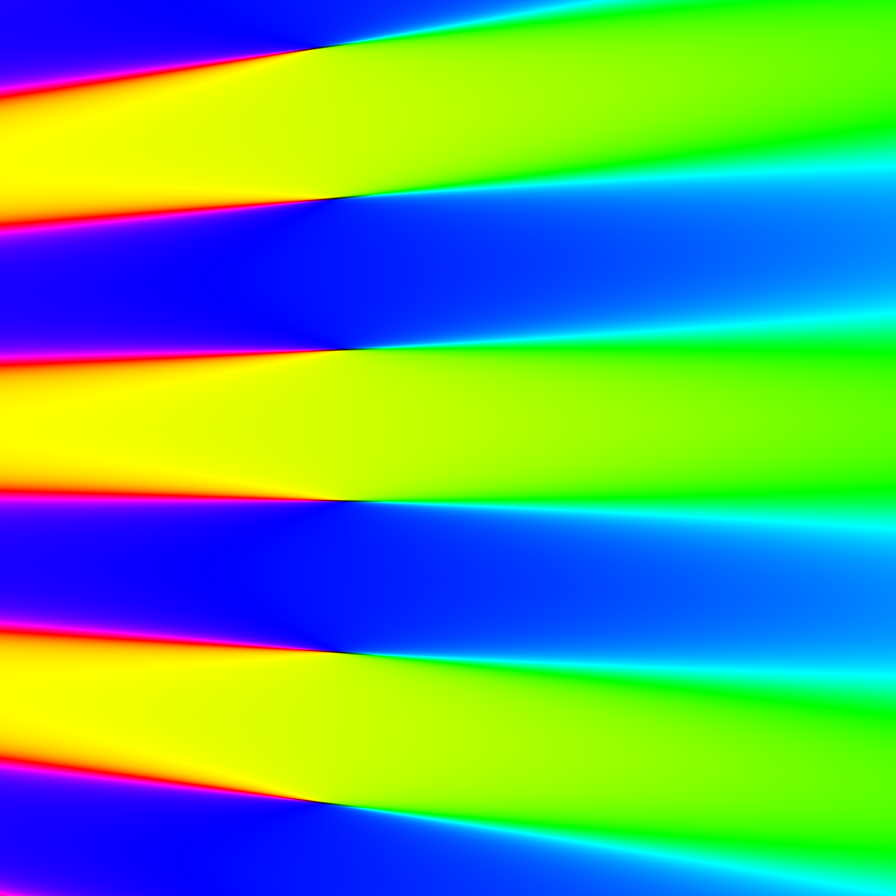
Reproduce this background procedurally as a Shadertoy shader.

```glsl
// Fanned rainbow bands: the hue follows the angle of a polar wave field around a row of dark nodes.

const float PI = 3.14159265;
const float NODE_X = 0.387;        // where the arc of nodes crosses mid height
const float ARC_RADIUS = 3.125;    // distance from the fan centre to the nodes
const float WAVE_COUNT = 58.07;    // angular frequency of the bands
const float WAVE_SHIFT = 0.0081;   // angle of the central yellow band
const float RADIAL_SLOPE = 0.648;  // growth of the radial field across the arc
const float RADIAL_BEND = 0.406;   // stronger growth towards the right
const float BAND_LEAN = 0.14;      // leans the band hues towards green and cyan
const float BASE_HUE = 0.425;      // hue of the seams on the right
const float NODE_SIZE = 0.03;      // field strength below which colour darkens
const int SAMPLES = 3;             // supersampling per axis

vec3 hueToRgb(float hue) {
    return clamp(abs(mod(hue * 6.0 + vec3(0.0, 4.0, 2.0), 6.0) - 3.0) - 1.0, 0.0, 1.0);
}

vec3 bandColor(vec2 p) {
    // Polar coordinates about a centre far to the left
    vec2 q = p - vec2(NODE_X - ARC_RADIUS, 0.5);
    float offset = length(q) - ARC_RADIUS;
    float theta = atan(q.y, q.x);

    // Field: radial ramp against angular wave, both zero at the nodes
    float wave = cos(WAVE_COUNT * (theta - WAVE_SHIFT));
    float ramp = offset * (RADIAL_SLOPE + RADIAL_BEND * offset);
    float strength = length(vec2(ramp, wave));
    float phase = atan(wave, ramp + BAND_LEAN * abs(wave));

    // Phase picks the hue, strength darkens the nodes
    return hueToRgb(BASE_HUE - phase / (2.0 * PI)) * min(1.0, strength / NODE_SIZE);
}

void mainImage(out vec4 fragColor, in vec2 fragCoord) {
    // Average a small grid of samples to smooth the pinched seams
    vec3 sum = vec3(0.0);
    for (int j = 0; j < SAMPLES; j++) {
        for (int i = 0; i < SAMPLES; i++) {
            vec2 jitter = (vec2(i, j) + 0.5) / float(SAMPLES) - 0.5;
            sum += bandColor((fragCoord + jitter) / iResolution.y);
        }
    }
    fragColor = vec4(sum / float(SAMPLES * SAMPLES), 1.0);
}
```
